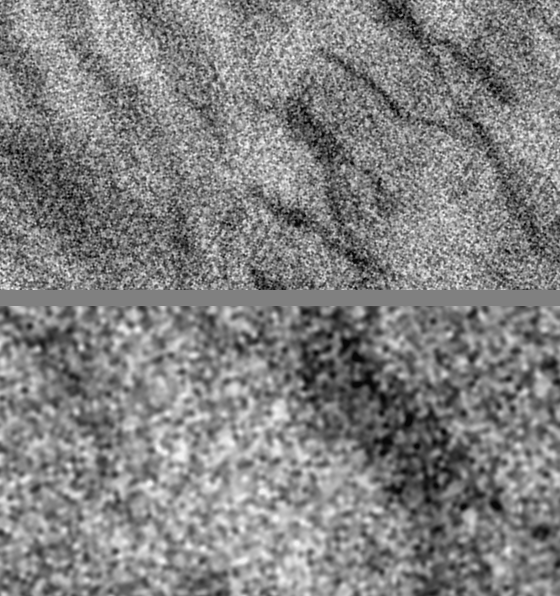
Top, the full canvas; bottom, a detail of the centre.
This texture is drawn by a Shadertoy shader. Its source:

```glsl
// Grey radar-like terrain: speckled slopes cut by diagonal dark faults, with a shaded basin.

const float BASE_TONE = 0.555;
const float GRAIN_CELLS = 128.0;     // speckle cells per canvas height
const float GRAIN_CONTRAST = 0.43;
const float WARP = 0.16;
const float PATCH_CONTRAST = 0.38;
const float BASIN_DEPTH = 0.23;
const float BAND_PERIOD = 0.29;
const float BAND_DEPTH = 0.11;
const float FAULT_SPACING = 0.26;
const float FAULT_DEPTH = 0.25;
const float VEIN_DEPTH = 0.13;
const float FISSURE_DEPTH = 0.13;
const int GLINT_COUNT = 11;
const vec2 GLINT_SIZE = vec2(0.006, 0.010);
const float TAU = 6.2831853;

float hash(vec2 p) {
    return fract(sin(dot(p, vec2(127.1, 311.7))) * 43758.5453);
}

float noise(vec2 p) {
    vec2 i = floor(p), f = fract(p);
    f = f * f * (3.0 - 2.0 * f);
    return mix(mix(hash(i), hash(i + vec2(1, 0)), f.x),
               mix(hash(i + vec2(0, 1)), hash(i + vec2(1, 1)), f.x), f.y);
}

float fbm(vec2 p) {
    float sum = 0.0, amp = 0.533;
    for (int i = 0; i < 4; i++) {
        sum += amp * noise(p);
        p = mat2(1.6, 1.2, -1.2, 1.6) * p + 7.3;
        amp *= 0.5;
    }
    return sum;
}

// Soft line profile: 1 on the line, fading over the given width
float ridge(float d, float width) {
    return exp(-d * d / (width * width));
}

// Two turned noise layers hide the lattice of each other
float speckle(vec2 p) {
    vec2 q = p * GRAIN_CELLS;
    float a = noise(mat2(0.8, 0.6, -0.6, 0.8) * q + 31.0);
    float b = noise(mat2(0.95, -0.31, 0.31, 0.95) * q * 1.13 + 83.0);
    return a + b - 1.0;
}

// Dark hollow, long along the falling diagonal
float basin(vec2 p) {
    vec2 d = vec2(p.x + p.y - 0.58, p.x - p.y + 0.08) / vec2(0.25, 0.58);
    return exp(-dot(d, d));
}

// Steep light and dark bands of the upper left slope
float bands(vec2 p) {
    float mask = smoothstep(0.42, 0.66, p.y) * (1.0 - smoothstep(0.75, 1.0, p.x));
    return mask * cos(TAU * (p.x + 0.53 * p.y - 0.62) / BAND_PERIOD);
}

// Parallel broken faults, plus one long steep fault on the right
float faults(vec2 p, vec2 slope) {
    float across = dot(p, vec2(0.581, 0.814)) - 1.05;
    float d = (fract(across / FAULT_SPACING + 0.5) - 0.5) * FAULT_SPACING;
    float broken = smoothstep(0.32, 0.62, noise(slope * vec2(3.0, 5.0) + 4.0));
    float width = mix(0.014, 0.036, noise(slope * 6.0 + 9.0));
    float parallel = ridge(d, width) * broken * smoothstep(0.75, 1.0, p.x);
    float steep = ridge((p.x + 0.6 * p.y - 1.95) * 0.857, 0.021);
    return max(parallel, steep * mix(0.5, 1.0, noise(p * 9.0)));
}

// Thin irregular creases following the slope
float veins(vec2 slope) {
    float n = noise(slope * vec2(10.0, 3.2) + 2.0);
    return ridge(n - 0.5, 0.09) * smoothstep(0.35, 0.65, noise(slope * 5.0 + 21.0));
}

// Upright cracks of the lower middle
float fissures(vec2 p) {
    float mask = smoothstep(0.5, 0.62, p.x) * (1.0 - smoothstep(1.25, 1.45, p.x))
               * (1.0 - smoothstep(0.3, 0.5, p.y));
    return mask * ridge(noise(vec2(p.x * 11.0, p.y * 2.2) + 5.0) - 0.45, 0.1);
}

// Few small bright reflections around the centre
float glints(vec2 p) {
    float light = 0.0;
    for (int i = 0; i < GLINT_COUNT; i++) {
        float k = float(i);
        vec2 centre = vec2(0.3 + hash(vec2(k, 1.7)), 0.33 + 0.4 * hash(vec2(k, 5.2)));
        vec2 d = (p - centre) / (GLINT_SIZE * mix(0.6, 1.1, hash(vec2(k, 9.4))));
        light += exp(-dot(d, d));
    }
    return min(light, 1.0);
}

void mainImage(out vec4 fragColor, in vec2 fragCoord) {
    vec2 p = fragCoord / iResolution.y;
    vec2 w = p + WARP * (vec2(fbm(p * 4.5), fbm(p * 4.5 + 17.0)) - 0.5);
    vec2 slope = vec2(dot(w, vec2(0.75, 0.66)), dot(w, vec2(0.66, -0.75)));

    // Terrain tone
    float tone = BASE_TONE + PATCH_CONTRAST * (fbm(slope * vec2(9.0, 3.5) + 11.0) - 0.5);
    tone += BAND_DEPTH * bands(w);
    tone -= BASIN_DEPTH * basin(w);
    tone -= FAULT_DEPTH * faults(w, slope);
    tone -= VEIN_DEPTH * veins(slope) * smoothstep(0.3, 0.8, p.x);
    tone -= FISSURE_DEPTH * fissures(w);
    tone = clamp(tone, 0.25, 0.66);

    // Speckle and reflections
    tone += GRAIN_CONTRAST * speckle(p);
    tone = mix(tone, 0.92, 0.8 * glints(p));
    fragColor = vec4(vec3(clamp(tone, 0.03, 0.95)), 1.0);
}
```
